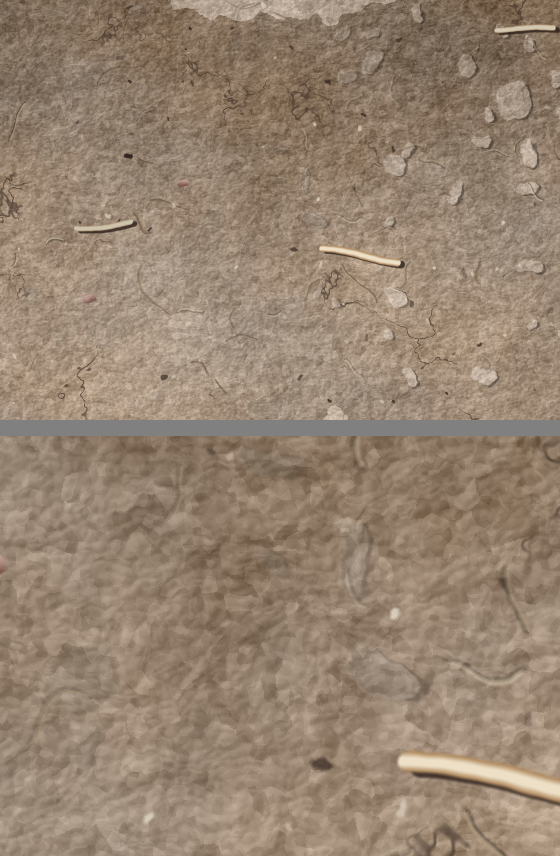
Top, the full canvas; bottom, a detail of the centre.
Reproduce this texture procedurally as a WebGL 2 fragment shader.

```glsl
#version 300 es
precision highp float;
// Bare brown soil with clods, cracks, thin roots and scattered bits of straw.
uniform vec2 u_resolution;
out vec4 fragColor;

vec3 hash3(vec2 cell, int seed) {
  uvec3 v = uvec3(ivec3(ivec2(floor(cell)), seed)) * 1664525u + 1013904223u;
  v.x += v.y * v.z; v.y += v.z * v.x; v.z += v.x * v.y;
  v ^= v >> 16u;
  v.x += v.y * v.z; v.y += v.z * v.x; v.z += v.x * v.y;
  return vec3(v >> 8u) / 16777216.0;
}

// Layered, rotated sines: smooth irregular drift in two channels
vec2 drift(vec2 p) {
  vec2 sum = vec2(0.0);
  float amp = 0.5;
  for (int i = 0; i < 6; i++) {
    p = mat2(0.8, -0.6, 0.6, 0.8) * p * 1.75 + 1.3;
    sum += amp * sin(p.yx + 1.6 * sum);
    amp *= 0.62;
  }
  return sum;
}

// Cellular noise: nearest and second nearest distance, random id
vec3 cellular(vec2 p, int seed) {
  vec3 near = vec3(9.0);
  for (int k = 0; k < 9; k++) {
    vec2 cell = floor(p) + vec2(k % 3 - 1, k / 3 - 1);
    vec3 site = hash3(cell, seed);
    float d = length(cell + site.xy - p);
    near = d < near.x ? vec3(d, near.x, site.z) : vec3(near.x, min(near.y, d), near.z);
  }
  return near;
}

// Scattered curved rods or blobs: distance, offset across, random id
vec3 scatter(vec2 p, int seed, float scale, float density, float halfLength, float halfWidth, float bend) {
  vec3 best = vec3(9.0, 0.0, 0.0);
  p *= scale;
  for (int k = 0; k < 9; k++) {
    vec2 cell = floor(p) + vec2(k % 3 - 1, k / 3 - 1);
    vec3 place = hash3(cell, seed), form = hash3(cell, seed + 50);
    if (place.z > density) continue;
    vec2 q = p - cell - 0.15 - 0.7 * place.xy;
    float a = form.x * 6.2832, size = 0.4 + 0.6 * form.y;
    q = mat2(cos(a), -sin(a), sin(a), cos(a)) * q;
    q.y += bend * sin(q.x * 7.0 + form.z * 6.2832);
    float over = max(abs(q.x) - halfLength * scale * size, 0.0);
    float d = length(vec2(over, q.y)) / scale - halfWidth * size;
    if (d < best.x) best = vec3(d, q.y / scale, form.z);
  }
  return best;
}

float cover(float d) {
  float edge = max(0.002, 0.8 / u_resolution.y);
  return 1.0 - smoothstep(-edge, edge, d);
}

vec3 soil(float tone) { return vec3(tone, tone - 0.077, tone - 0.152); }

void main() {
  vec2 p = gl_FragCoord.xy / u_resolution.y;
  vec2 broad = drift(p * 1.9), patches = drift(p * 5.0 + 7.0), rough = drift(p * 17.0 + 4.0);
  vec2 torn = p + 0.008 * rough + 0.0025 * drift(p * 60.0);
  vec2 toShade = vec2(-0.010, 0.005);

  // Ground: damp and darker above, drier below, lit from the upper left
  float tone = 0.645 - 0.15 * smoothstep(0.15, 0.95, p.y) + 0.045 * broad.x + 0.035 * patches.x + 0.016 * rough.y;
  float scale = 9.0, relief = 0.06;
  for (int i = 0; i < 4; i++) {
    vec2 q = torn * scale * vec2(0.85, 1.15);
    tone += relief * (cellular(q + vec2(-0.2, 0.24), i).x - cellular(q, i).x);
    scale *= 2.3;
    relief *= 1.25;
  }

  // Grit: uneven single grains in two sizes
  tone += 0.085 * (cellular(torn * 75.0, 5).z - 0.5) + 0.07 * (cellular(p * 150.0, 6).z - 0.5);
  vec3 color = soil(tone);
  color += vec3(0.012, 0.0, -0.014) * patches.y;

  // Broken cracks and dark pits
  vec3 border = cellular(p * 3.5 + 0.25 * rough + 0.3 * broad, 9);
  float crack = 1.0 - smoothstep(0.0, 0.045, border.y - border.x);
  color = mix(color, vec3(0.27, 0.21, 0.17), 0.7 * crack * smoothstep(0.25, 0.8, patches.y + 0.4 * rough.x));
  vec3 pit = scatter(torn, 11, 12.0, 0.2, 0.004, 0.0045, 0.0);
  color = mix(color, vec3(0.17, 0.12, 0.10), (0.25 + 0.65 * pit.z) * cover(pit.x + 0.002 * rough.x));

  // Pale dry crust along the top and a little at the bottom
  float crust = min(0.95 + 0.45 * pow(abs(p.x - 0.6), 1.6) - p.y, p.y - 0.03 + 0.8 * abs(p.x - 0.8));
  crust += 0.03 * rough.x + 0.025 * patches.y;
  color = mix(color, soil(tone + 0.2) + vec3(0.0, 0.01, 0.02), 0.9 * cover(crust));

  // Pale clods, stronger towards the right
  float dry = 0.2 + 0.75 * smoothstep(0.55, 1.05, p.x);
  vec2 chipped = torn + 0.006 * rough.yx;
  for (int i = 0; i < 2; i++) {
    float clodScale = 5.5 + 6.0 * float(i), radius = 0.2 / clodScale;
    vec3 clod = scatter(chipped, 21 + i, clodScale, 0.3, 0.016, radius, 0.0);
    float clodShade = cover(scatter(chipped + toShade * 0.6, 21 + i, clodScale, 0.3, 0.016, radius, 0.0).x);
    color *= 1.0 - 0.35 * dry * clodShade;
    color = mix(color, soil(tone + 0.14) + vec3(0.0, 0.01, 0.02), dry * cover(clod.x));
  }

  // Fine roots in two sizes, denser in tangled patches
  for (int i = 0; i < 2; i++) {
    float fine = float(i);
    vec3 root = scatter(p + 0.005 * rough, 31 + i, 4.5 + 5.5 * fine, 0.4, 0.07 - 0.04 * fine, 0.0026, 0.1);
    float strength = 0.35 + 0.5 * smoothstep(-0.4, 0.5, patches.x + broad.y);
    color *= 1.0 - 0.35 * strength * cover(root.x - 0.003) * step(root.y, 0.0);
    color = mix(color, mix(vec3(0.54, 0.43, 0.31), vec3(0.85, 0.79, 0.69), root.z), strength * cover(root.x));
  }

  // Small bright crumbs and a few reddish buds
  vec3 crumb = scatter(torn, 41, 18.0, 0.2, 0.002, 0.0045, 0.0);
  color = mix(color, vec3(0.87, 0.83, 0.76), (0.2 + 0.7 * crumb.z * crumb.z) * cover(crumb.x));
  vec3 bud = scatter(torn, 43, 4.0, 0.08, 0.009, 0.013, 0.0);
  vec3 budColor = mix(vec3(0.42, 0.26, 0.22), vec3(0.80, 0.66, 0.62), smoothstep(-0.009, 0.008, bud.y));
  color = mix(color, budColor, 0.8 * cover(bud.x));

  // Straw pieces with hard cast shadows
  vec2 bent = p + 0.002 * rough;
  vec3 straw = scatter(bent, 47, 3.0, 0.42, 0.1, 0.0098, 0.02);
  float shade = cover(scatter(bent + toShade, 47, 3.0, 0.42, 0.1, 0.0098, 0.02).x);
  color = mix(color, vec3(0.17, 0.12, 0.10), 0.8 * shade);
  vec3 stalk = mix(vec3(0.70, 0.55, 0.38), vec3(0.94, 0.89, 0.79), smoothstep(0.009, 0.002, abs(straw.y)));
  color = mix(color, stalk * (0.8 + 0.2 * straw.z), cover(straw.x));

  fragColor = vec4(clamp(color, 0.0, 1.0), 1.0);
}
```
